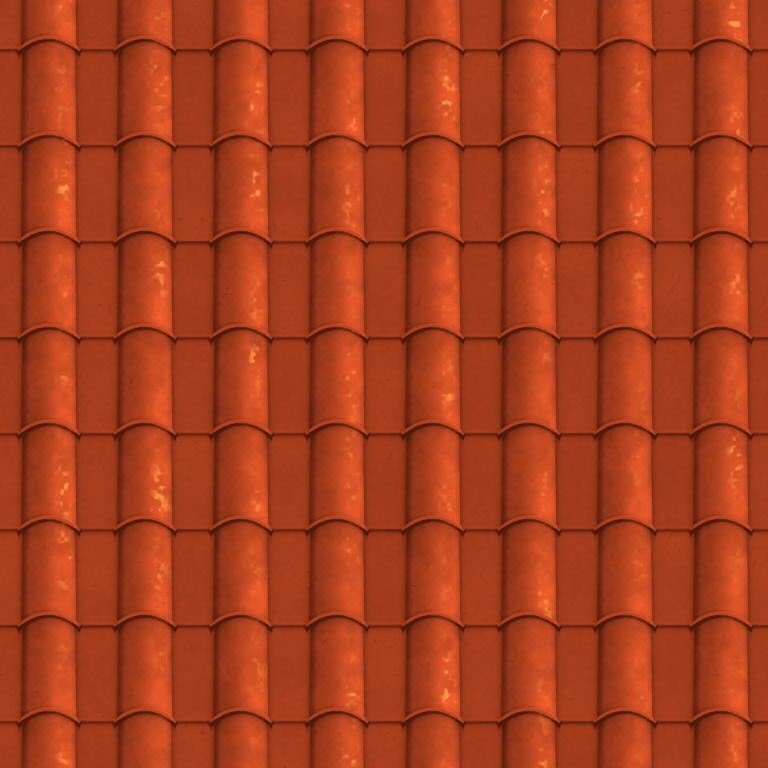
Give the GLSL for this texture, as a three.js fragment shader.

```glsl
// Terracotta roof: eight by eight overlapping barrel tiles with flat pans and worn, glinting crowns.
varying vec2 vUv;

float hash(vec2 p) {
  vec3 q = fract(p.xyx * 0.1031);
  q += dot(q, q.yzx + 33.33);
  return fract((q.x + q.y) * q.z);
}

// Value noise that wraps after "count" cells across the canvas
float noise(vec2 uv, vec2 count) {
  vec2 p = uv * count, i = floor(p), f = fract(p);
  f = f * f * (3.0 - 2.0 * f);
  vec2 a = mod(i, count), b = mod(i + 1.0, count);
  return mix(mix(hash(a), hash(vec2(b.x, a.y)), f.x),
             mix(hash(vec2(a.x, b.y)), hash(b), f.x), f.y);
}

float bump(float d, float width) {
  return exp(-d * d / (width * width));
}

void main() {
  vec2 p = vUv * 8.0;
  float x = fract(p.x) - 0.51;
  float side = abs(x);

  // Lower tile edge: arched over the barrel, straight over the pan
  float arch = mix(0.105 - 1.3 * x * x, 0.0, smoothstep(0.31, 0.34, side));
  float t = p.y - 0.49 - arch;
  float y = fract(t);
  float row = mod(floor(t), 8.0);
  float slope = side < 0.325 ? 2.6 * side : 0.0;
  float edge = (y > 0.5 ? y - 1.0 : y) / sqrt(1.0 + slope * slope);

  // Barrel outline, tapering upward and flaring at the lip
  float halfWidth = mix(0.285, 0.272, y) + 0.035 * (1.0 - smoothstep(0.0, 0.06, y));
  float u = x / halfWidth;
  float outside = side - halfWidth;
  float barrel = 1.0 - smoothstep(-0.009, 0.009, outside);

  // Grain and per-tile variation
  float grain = noise(vUv, vec2(192.0)) - 0.5;
  float mottle = noise(vUv, vec2(72.0, 56.0)) - 0.5;
  float cloud = noise(vUv, vec2(24.0)) - 0.5;
  vec2 tile = vec2(mod(floor(p.x), 8.0), row);
  vec2 pan = vec2(mod(floor(p.x + 0.49), 8.0), row);
  float wear = hash(tile + 17.0);

  // Flat pan with contact shade beside the barrel
  float panTone = 0.47 + 0.05 * (hash(pan + 41.0) - 0.5) + 0.06 * cloud + 0.05 * grain;
  panTone -= (x < 0.0 ? 0.42 : 0.36) * exp(-max(outside, 0.0) / 0.025);

  // Rounded barrel, lit from the right
  float lit = smoothstep(-0.2, 0.5, u);
  float crown = 0.36 + 0.42 * smoothstep(-0.75, 0.6, u);
  crown += lit * (0.17 * (1.0 - y) + 0.06 * (wear - 0.5));
  crown -= 0.38 * (1.0 - smoothstep(-1.0, -0.68, u)) + 0.2 * smoothstep(0.78, 1.0, u);
  crown += (0.07 + 0.16 * lit) * mottle + 0.08 * cloud + 0.08 * grain;
  crown -= 0.1 * smoothstep(0.7, 1.0, y);

  // Dark ageing specks
  float specks = smoothstep(0.86, 0.96, noise(vUv + 0.37, vec2(224.0)));
  float tone = mix(panTone, crown, barrel) - 0.12 * specks * smoothstep(0.0, 0.3, cloud);

  // Pale lip, the groove above it and the shadow it casts
  float lip = smoothstep(-0.008, 0.01, edge) * (1.0 - smoothstep(0.022, 0.04, edge));
  float lipTone = mix(0.55, 0.66 + 0.1 * u, barrel);
  tone = mix(tone, lipTone, lip * mix(0.7, 0.9, barrel));
  tone -= 0.12 * barrel * bump(edge - 0.05, 0.014);
  tone -= mix(0.36, 0.58, barrel) * bump(edge + 0.016, 0.018);
  tone -= 0.12 * bump(min(edge, 0.0) + 0.02, 0.05) * step(edge, 0.0);
  tone -= 0.35 * bump(side - 0.315, 0.025) * bump(edge + 0.02, 0.025);

  // Clay runs from deep brown to bright orange
  vec3 color = mix(vec3(0.42, 0.14, 0.06), vec3(0.91, 0.35, 0.17), clamp(tone, -0.2, 1.12));

  // Worn glints gathered on the bright side of some barrels
  float gather = bump(y - mix(0.12, 0.65, hash(tile + 83.0)), 0.24);
  float flakes = smoothstep(0.5, 0.88, 0.6 * noise(vUv, vec2(128.0)) + 0.4 * noise(vUv, vec2(208.0)));
  float glint = flakes * bump(u - 0.55, 0.25) * (0.2 + gather) * (0.25 + 1.2 * wear * wear);
  color = mix(color, vec3(1.0, 0.62, 0.28), clamp(glint, 0.0, 0.85) * barrel * (1.0 - lip));

  gl_FragColor = vec4(color, 1.0);
}
```
